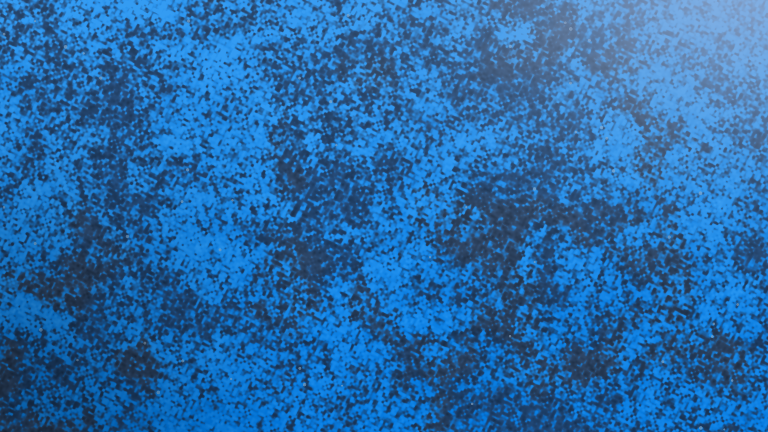
A Shadertoy shader for this texture:

```glsl
// Worn blue paint: fine speckled pigment over dark slate, with a pale sheen at the upper right.

const vec3 SLATE       = vec3(0.125, 0.275, 0.455);
const vec3 BARE_STONE  = vec3(0.18, 0.25, 0.35);
const vec3 DEEP_PAINT  = vec3(0.00, 0.46, 0.86);
const vec3 LIGHT_PAINT = vec3(0.16, 0.60, 0.96);
const vec3 SHEEN       = vec3(0.60, 0.71, 0.87);
const vec3 FLECK       = vec3(0.55, 0.66, 0.76);

const float CLOUD_SCALE = 4.0;    // features per canvas height
const float PATCH_SCALE = 15.0;
const float GRAIN_SCALE = 165.0;
const float CLOUD_GAIN  = 0.62;
const float PATCH_GAIN  = 0.72;
const float GRAIN_GAIN  = 1.0;
const float COVERAGE    = 0.035;  // bias towards paint
const float EDGE        = 0.30;   // softness of the speckle
const float WARP        = 0.06;
const float FLECK_SCALE = 70.0;
const float FLECK_SHARE = 0.005;

// Integer hash of a lattice cell, 0 to 1
float hash(vec2 cell) {
    uvec2 q = uvec2(ivec2(cell) + 32768);
    uint h = q.x * 1664525u + q.y * 22695477u;
    h = (h ^ (h >> 16)) * 73244475u;
    h = (h ^ (h >> 15)) * 73244475u;
    h ^= h >> 16;
    return float(h & 65535u) / 65535.0;
}

float noise(vec2 p) {
    vec2 cell = floor(p), f = fract(p);
    f = f * f * (3.0 - 2.0 * f);
    float low  = mix(hash(cell), hash(cell + vec2(1, 0)), f.x);
    float high = mix(hash(cell + vec2(0, 1)), hash(cell + vec2(1, 1)), f.x);
    return mix(low, high, f.y);
}

// Layered noise, turned at every octave to hide the lattice
float fbm(vec2 p) {
    const mat2 TURN = mat2(0.8, 0.6, -0.6, 0.8);
    float sum = 0.0, gain = 0.5;
    for (int i = 0; i < 4; i++) {
        sum += gain * noise(p);
        p = TURN * p * 2.03 + 17.3;
        gain *= 0.5;
    }
    return sum / 0.9375;
}

// Sparse round specks of grit
float flecks(vec2 p) {
    vec2 cell = floor(p);
    vec2 centre = 0.3 + 0.4 * vec2(hash(cell + 31.0), hash(cell + 57.0));
    float radius = mix(0.15, 0.3, hash(cell + 83.0));
    float dist = length(fract(p) - centre);
    float aa = FLECK_SCALE / iResolution.y;
    return step(hash(cell), FLECK_SHARE) * (1.0 - smoothstep(radius - 0.5 * aa, radius + 0.5 * aa, dist));
}

void mainImage(out vec4 fragColor, in vec2 fragCoord) {
    vec2 uv = fragCoord / iResolution.xy;
    vec2 p = fragCoord / iResolution.y;

    // Ragged clouds of paint
    vec2 warp = vec2(fbm(p * 7.0 + 3.0), fbm(p * 7.0 + 41.0)) - 0.5;
    vec2 q = p + WARP * 2.0 * warp;
    float cloud = fbm(q * CLOUD_SCALE + 9.0) - 0.5;
    float ragged = fbm(q * PATCH_SCALE + 23.0) - 0.5;
    float bare = smoothstep(0.56, 0.76, fbm(q * 6.0 + 71.0));

    // Fine speckle
    vec2 g = mat2(0.89, 0.45, -0.45, 0.89) * p * GRAIN_SCALE;
    float fine = noise(g) - 0.5;
    float coarse = noise(g * 0.53 + 11.0) - 0.5;
    float grain = 0.8 * fine + 0.5 * coarse;

    // Paint left on the slate
    float cover = COVERAGE + CLOUD_GAIN * cloud + PATCH_GAIN * ragged + GRAIN_GAIN * grain - 0.25 * bare;
    float paint = smoothstep(-EDGE, EDGE, cover);

    // Colours
    vec3 ground = mix(SLATE, BARE_STONE, 0.75 * bare) * (1.0 + 0.35 * coarse + 0.35 * fine);
    float lightness = clamp(0.05 + 0.75 * uv.y + 0.7 * ragged + 0.7 * fine, 0.0, 1.0);
    vec3 color = mix(ground, mix(DEEP_PAINT, LIGHT_PAINT, lightness), paint);
    color = mix(color, FLECK, 0.6 * flecks(p * FLECK_SCALE));

    // Shade at the lower left, sheen at the upper right
    float shade = smoothstep(0.45, 0.0, uv.x) * smoothstep(1.0, 0.0, uv.y);
    color *= 1.0 - 0.25 * shade;
    vec2 away = (uv - vec2(1.0, 1.04)) * vec2(1.9, 1.7);
    float sheen = 0.70 * exp(-2.2 * dot(away, away)) + 0.10 * uv.y * uv.y;
    color = mix(color, SHEEN, sheen);

    fragColor = vec4(clamp(color, 0.0, 1.0), 1.0);
}
```
